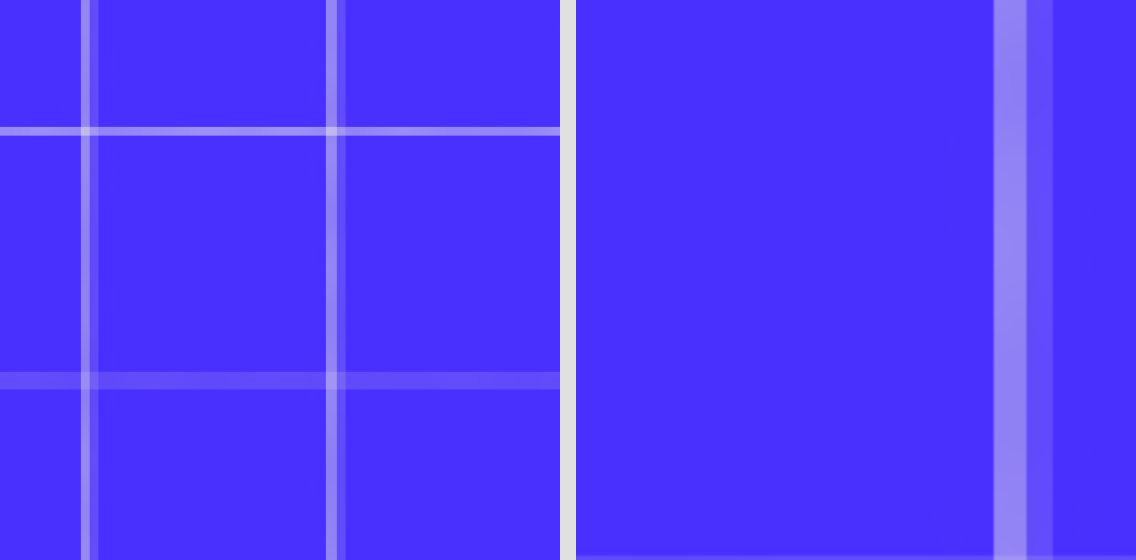
Left: the whole. Right: its middle third, enlarged.
Give the GLSL for this pattern, as a three.js fragment shader.

```glsl
// Pale ruled grid on vivid violet: two columns and two rows of lines.
// Each column pairs a bright strand with a dim one; rows alternate thin-bright
// and wide-dim. Veils of pale ink overlap, with faint ripples and uneven ink.

#define PITCH 0.4375                   // line spacing, both ways
#define ORIGIN vec2(0.1445, 0.2266)    // first line: from left, from top
#define STRAND 0.0156                  // width of a thin strand
#define WIDE_STRAND 0.0195             // bright strand of odd columns
#define WIDE_ROW 0.0312                // height of odd rows
#define BRIGHT 0.40                    // opacity of bright strands
#define DIM 0.13                       // opacity of dim strands
#define SOFT 0.0012                    // half width of an edge blend
#define RIPPLE 0.030                   // strength of the halo beside lines
#define WEAR 0.16                      // unevenness of the ink
#define GROUND vec3(0.29, 0.19, 1.00)
#define INK vec3(1.00, 1.00, 0.92)

varying vec2 vUv;

// Pseudo-random unit gradient at a lattice point
vec2 gradientAt(vec2 cell) {
  float angle = 6.2832 * fract(sin(dot(cell, vec2(127.1, 311.7))) * 43758.5);
  return vec2(cos(angle), sin(angle));
}

// Gradient noise, roughly -0.7 to 0.7
float gradientNoise(vec2 p) {
  vec2 i = floor(p);
  vec2 f = fract(p);
  vec2 u = f * f * f * (f * (f * 6.0 - 15.0) + 10.0);
  float a = dot(gradientAt(i), f);
  float b = dot(gradientAt(i + vec2(1.0, 0.0)), f - vec2(1.0, 0.0));
  float c = dot(gradientAt(i + vec2(0.0, 1.0)), f - vec2(0.0, 1.0));
  float d = dot(gradientAt(i + vec2(1.0, 1.0)), f - vec2(1.0, 1.0));
  return mix(mix(a, b, u.x), mix(c, d, u.x), u.y);
}

// Soft-edged strip covering start..end
float strip(float x, float start, float end) {
  return smoothstep(start - SOFT, start + SOFT, x)
       - smoothstep(end - SOFT, end + SOFT, x);
}

// Fading ripple on both sides of a line
float halo(float d) {
  return exp(-abs(d) / 0.035) * (0.5 + 0.5 * cos(d * 6.2832 / 0.042));
}

void main() {
  vec2 page = vec2(vUv.x, 1.0 - vUv.y);

  // Nearest line: its parity and the signed offset from its leading edge
  vec2 steps = (page - ORIGIN) / PITCH + 0.5;
  vec2 odd = mod(floor(steps), 2.0);
  vec2 offset = (fract(steps) - 0.5) * PITCH;

  // Columns: bright strand followed by a dim one
  float split = mix(STRAND, WIDE_STRAND, odd.x);
  float column = BRIGHT * strip(offset.x, 0.0, split)
               + DIM * strip(offset.x, split, split + STRAND);

  // Rows: thin and bright, then wide and dim
  float thickness = mix(STRAND, WIDE_ROW, odd.y);
  float row = mix(BRIGHT + 0.03, DIM, odd.y) * strip(offset.y, 0.0, thickness);

  // Uneven ink along each line
  column *= 1.0 + WEAR * gradientNoise(vec2(odd.x * 7.3 + 0.5, page.y * 9.0));
  row *= 1.0 + WEAR * gradientNoise(vec2(page.x * 9.0, odd.y * 5.7 + 20.5));

  // Ground with a patchy, slightly darker halo near the lines
  float patchy = 0.6 + 0.5 * gradientNoise(page * 14.0);
  float ripple = halo(offset.x - STRAND) + 0.5 * halo(offset.y - 0.5 * thickness);
  vec3 color = GROUND - RIPPLE * patchy * ripple * vec3(0.2, 0.2, 1.0);

  // Overlapping veils of ink brighten the crossings
  color = mix(color, INK, column);
  color = mix(color, INK, row);
  gl_FragColor = vec4(color, 1.0);
}
```
